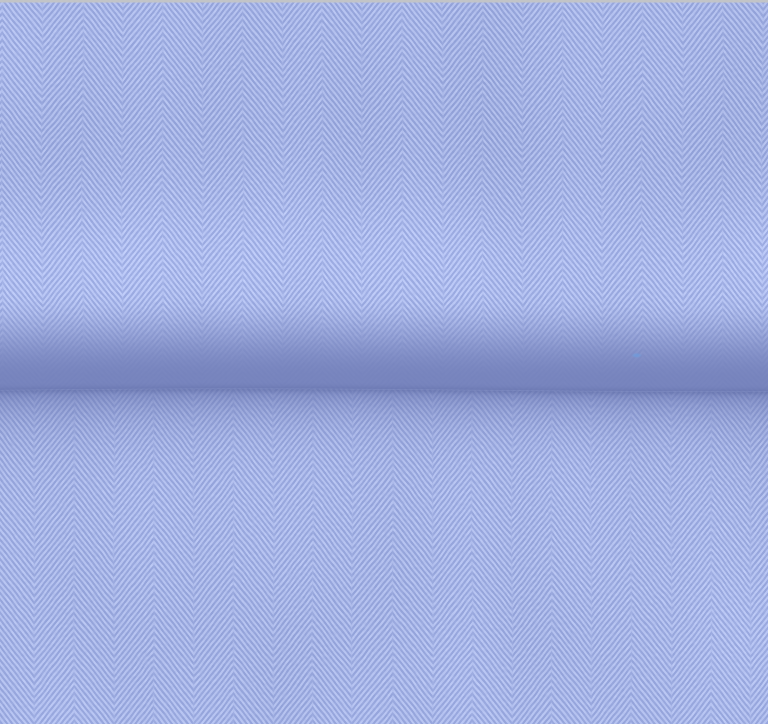
Give the GLSL for this texture, as a Shadertoy shader.

```glsl
// Pale blue herringbone twill cloth with a soft horizontal fold across the middle.

vec2 hashGradient(vec2 cell) {
    vec2 h = vec2(dot(cell, vec2(127.1, 311.7)), dot(cell, vec2(269.5, 183.3)));
    return fract(sin(h) * 43758.5) * 2.0 - 1.0;
}

float gradientNoise(vec2 p) {
    vec2 i = floor(p), f = fract(p);
    vec2 w = f * f * f * (f * (f * 6.0 - 15.0) + 10.0);
    float a = dot(hashGradient(i), f);
    float b = dot(hashGradient(i + vec2(1, 0)), f - vec2(1, 0));
    float c = dot(hashGradient(i + vec2(0, 1)), f - vec2(0, 1));
    float d = dot(hashGradient(i + vec2(1, 1)), f - vec2(1, 1));
    return mix(mix(a, b, w.x), mix(c, d, w.x), w.y);
}

// Light thread coverage, 0 to 1; x = 0 lies on a ridge where the diagonals peak.
float herringbone(vec2 p, float columns) {
    float column = p.x * columns + 0.06 * gradientNoise(p * vec2(9.0, 5.0));
    float fromRidge = 2.0 * abs(fract(column * 0.5 + 0.5) - 0.5);
    float phase = p.y * 114.0 + fromRidge * 7.5;
    phase += 0.22 * gradientNoise(p * vec2(60.0, 35.0));
    float wave = 0.5 + 0.5 * cos(6.2832 * phase);
    float seam = min(fromRidge, 1.0 - fromRidge);
    return mix(0.5, smoothstep(0.08, 0.92, wave), 0.7 + 0.3 * smoothstep(0.0, 0.06, seam));
}

void mainImage(out vec4 fragColor, in vec2 fragCoord) {
    vec2 p = fragCoord / iResolution.x;
    float v = fragCoord.y / iResolution.y;
    float pixel = 1.0 / iResolution.y;

    // Height above the fold line, which sags very slightly
    float h = v - 0.461 - 0.002 * sin(p.x * 5.0);
    float upper = smoothstep(-pixel, pixel, h);

    // The upper layer rolls under, squeezing its weave near the fold
    vec2 upperPoint = vec2(p.x - 0.524, p.y - 0.012 * exp(-max(h, 0.0) * 28.0));
    vec2 lowerPoint = vec2(p.x - 0.511, p.y);
    float thread = mix(herringbone(lowerPoint, 19.3), herringbone(upperPoint, 19.2), upper);

    // Uneven yarn: fine grain, slubs along the threads and broad mottling
    float grain = gradientNoise(p * 240.0);
    float slub = gradientNoise(p * vec2(150.0, 65.0) + 17.0);
    float mottle = gradientNoise(p * vec2(7.0, 4.0) + 5.0);

    float rollShade = smoothstep(0.13, 0.015, h) * upper;
    float castShade = exp(-max(-h, 0.0) * 26.0) * (1.0 - upper);
    float contrast = (0.9 + 0.5 * slub) * (1.0 - 0.65 * rollShade);
    float weave = clamp(0.5 + (thread - 0.5) * contrast + 0.22 * grain, 0.0, 1.15);
    vec3 color = mix(vec3(0.585, 0.645, 0.860), vec3(0.725, 0.775, 0.950), weave);

    // Broad light: a bright swell above the roll, a dimmer band near the top
    color += 0.022 * exp(-pow((h - 0.17) / 0.08, 2.0));
    color -= 0.014 * exp(-pow((h - 0.35) / 0.09, 2.0));
    color += 0.025 * mottle;

    // Roll shading, its dark lower lip and the shadow cast below
    color = mix(color, vec3(0.435, 0.485, 0.715), 0.85 * rollShade);
    color = mix(color, vec3(0.410, 0.460, 0.690), 0.75 * castShade);
    color -= 0.035 * exp(-pow(h / 0.005, 2.0));

    // Small stray blue fleck on the roll
    vec2 fleck = (p - vec2(0.829, 0.480)) / vec2(0.008, 0.004);
    color = mix(color, vec3(0.42, 0.62, 0.88), 0.65 * smoothstep(1.0, 0.2, length(fleck)));

    // Thin grey strip along the top edge
    color = mix(color, vec3(0.76, 0.77, 0.78), smoothstep(0.9965 - pixel, 0.9965 + pixel, v));
    fragColor = vec4(color, 1.0);
}
```
